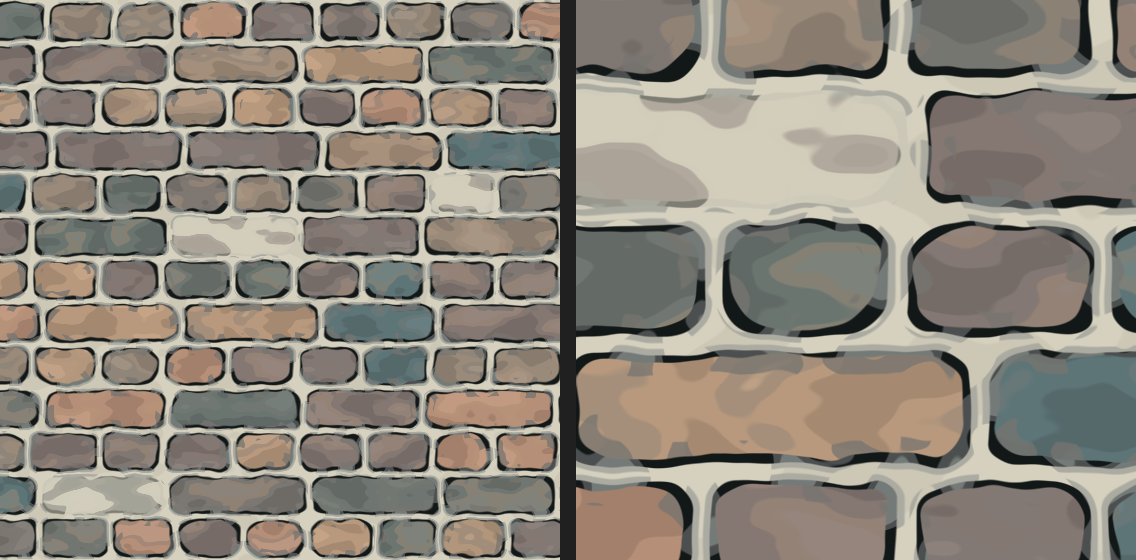
Left: the whole. Right: its middle third, enlarged.
Give the GLSL for this texture, as a WebGL 2 fragment shader.

```glsl
#version 300 es
precision highp float;
// Flat painted masonry: thirteen courses, short and long stones in turn, set in cream mortar.
// Each stone is an inked rounded block with a smaller, differently rounded face inside it;
// stepped gradient noise gives the face patches, broken outlines and smudged mortar.
uniform vec2 u_resolution;
out vec4 fragColor;

const vec3 INK = vec3(0.07, 0.09, 0.09);
const vec3 SOFT_INK = vec3(0.30, 0.31, 0.31);
const vec3 GREY = vec3(0.49, 0.48, 0.46);
const vec3 TAN = vec3(0.72, 0.60, 0.49);
const vec3 MORTAR = vec3(0.84, 0.82, 0.75);
const vec3 SMUDGE = vec3(0.67, 0.67, 0.63);

float hash(vec2 p) {
    vec3 a = fract(p.xyx * vec3(0.1031, 0.1030, 0.0973) + 0.37);
    a += dot(a, a.yzx + 33.33);
    return fract((a.x + a.y) * a.z);
}

float gradientAt(vec2 cell, vec2 f, vec2 corner) {
    float angle = 6.2832 * hash(cell + corner);
    return dot(vec2(cos(angle), sin(angle)), f - corner);
}

float noise(vec2 p) {
    vec2 c = floor(p), f = fract(p);
    vec2 w = f * f * f * (f * (f * 6.0 - 15.0) + 10.0);
    return mix(mix(gradientAt(c, f, vec2(0, 0)), gradientAt(c, f, vec2(1, 0)), w.x),
               mix(gradientAt(c, f, vec2(0, 1)), gradientAt(c, f, vec2(1, 1)), w.x), w.y);
}

// Soft threshold for patches with crisp, painted borders
float patchMask(float value, float level) {
    return smoothstep(level - 0.02, level + 0.02, value);
}

// Rounded block whose corners are a little wider than tall
float blockDistance(vec2 p, vec2 halfSize, float radius) {
    vec2 stretch = vec2(1.25, 1.0);
    vec2 q = (abs(p) - halfSize) / stretch + radius;
    return length(max(q, 0.0)) + min(max(q.x, q.y), 0.0) - radius;
}

// Upright joint before stone i, in stone widths
float joint(float i, float row) {
    return i + 0.14 * (hash(vec2(i + 40.0, row * 3.0 + 7.0)) - 0.5);
}

vec3 stoneColour(float pick) {
    vec3 grey = mix(vec3(0.42, 0.46, 0.44), vec3(0.52, 0.47, 0.45), smoothstep(0.1, 0.4, pick));
    grey = mix(vec3(0.37, 0.46, 0.47), grey, step(0.06, pick));
    vec3 warm = mix(vec3(0.60, 0.54, 0.48), TAN, smoothstep(0.66, 0.8, pick));
    warm = mix(warm, vec3(0.71, 0.56, 0.47), step(0.9, pick));
    return mix(grey, warm, step(0.58, pick));
}

void main() {
    // One unit is the height of a course
    vec2 p = gl_FragCoord.xy / u_resolution.y * 13.0;
    float px = 13.0 / u_resolution.y;
    vec2 wobbled = p + 0.07 * vec2(noise(p * 1.7), noise(p * 1.7 + 31.0))
                     + vec2(0.0, 0.03 * noise(p * 4.0 + 9.0));

    // Find the course and the stone within it
    float row = floor(wobbled.y);
    bool isLong = mod(row, 2.0) > 0.5;
    float pitch = isLong ? 3.05 : 1.54;
    float offset = isLong ? 1.2 + 1.2 * (hash(vec2(row, 5.0)) - 0.5)
                          : 0.9 + 0.5 * (hash(vec2(row, 5.0)) - 0.5);
    float u = (wobbled.x - offset) / pitch;
    float i = floor(u);
    i += step(joint(i + 1.0, row), u) - step(u, joint(i, row));
    float left = joint(i, row) * pitch, right = joint(i + 1.0, row) * pitch;
    vec2 local = vec2(wobbled.x - offset - 0.5 * (left + right), fract(wobbled.y) - 0.5);
    vec2 halfSize = vec2(0.5 * (right - left) - 0.075, 0.435);

    // Top and bottom corners round independently
    vec2 id = vec2(i + 20.0, row + 3.0);
    float side = local.y > 0.0 ? 11.0 : 23.0;
    float round1 = hash(id + side), round2 = hash(id * 1.3 + side);
    float radius = mix(0.14, 0.36, round1 * round1);
    float faceRadius = min(radius + 0.16 * round2 * round2, 0.35);
    float block = blockDistance(local, halfSize, radius);
    float face = blockDistance(local - vec2(-0.01, 0.012), halfSize - vec2(0.055, 0.05), faceRadius);
    face += 0.05 * noise(p * 2.6 + 17.0);

    // Mortar with smudges around the stones
    float blotch = noise(p * 2.3 + 50.0);
    vec3 colour = mix(MORTAR, vec3(0.79, 0.77, 0.70), 0.7 * patchMask(noise(p * 1.3), 0.12));
    float nearStone = 1.0 - smoothstep(0.035, 0.055, block);
    colour = mix(colour, SMUDGE, nearStone * patchMask(blotch, -0.02));

    // Ink outline, worn to grey in places
    vec3 outline = mix(INK, SOFT_INK, patchMask(blotch, 0.05));
    outline = mix(outline, vec3(0.45, 0.48, 0.47), patchMask(blotch, 0.2));
    vec3 stone = outline;

    // Face with a few flat patches of neighbouring tones
    float pick = hash(id * 1.7 + 2.0);
    vec3 base = stoneColour(pick);
    vec2 grain = p * vec2(0.9, 1.7) + 13.0 * pick;
    float tone = noise(grain) + 0.35 * noise(grain * 2.3 + 4.0);
    vec3 tint = mix(GREY, TAN, step(0.42, hash(id + 61.0)));
    vec3 paint = mix(base, tint, 0.32 * patchMask(tone, 0.08));
    paint = mix(paint, base * 1.12, 0.6 * patchMask(tone, 0.27));
    paint = mix(paint, base * 0.87, 0.8 * patchMask(-tone, 0.15));
    float rim = smoothstep(-0.13, -0.11, face) * patchMask(noise(p * 2.8 + 80.0), 0.16);
    paint = mix(paint, GREY * 0.95, 0.75 * rim);
    stone = mix(stone, paint, 1.0 - smoothstep(-px, px, face));

    // A rare stone is washed over by mortar
    float washed = step(0.98, hash(id * 2.1 + 9.0));
    stone = mix(stone, MORTAR, washed * mix(0.55, 0.95, patchMask(tone, 0.0)));
    colour = mix(colour, stone, 1.0 - smoothstep(-px, px, block));
    fragColor = vec4(colour, 1.0);
}
```
